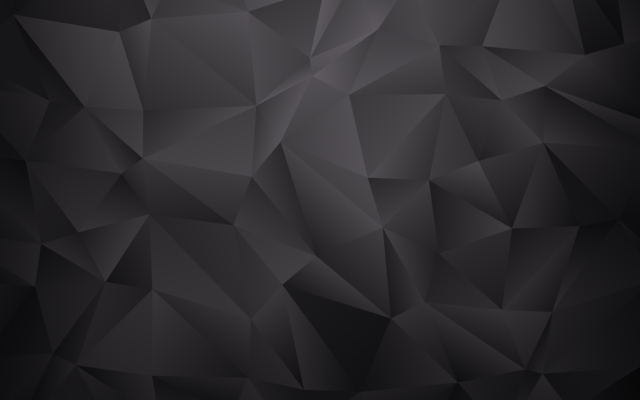
Give the GLSL for this background, as a Shadertoy shader.

```glsl
// Dark low-poly backdrop: a jittered grid is split into triangular facets,
// each shaded by a linear gradient between random corner tones and lit by
// a soft glow near the top centre that fades towards the sides.

vec3 hash3(vec2 p) {
    vec3 q = fract(vec3(p.xyx + 47.0) * vec3(0.1031, 0.1030, 0.0973));
    q += dot(q, q.yxz + 33.33);
    return fract((q.xxy + q.yzz) * q.zyx);
}

float cross2(vec2 a, vec2 b) {
    return a.x * b.y - a.y * b.x;
}

float doubleArea(vec2 a, vec2 b, vec2 c) {
    return cross2(b - a, c - a);
}

vec2 gridVertex(vec2 id) {
    return id + 0.5 + 0.76 * (hash3(id).xy - 0.5);
}

float glowAt(vec2 p) {
    vec2 d = p - vec2(0.5 * iResolution.x / iResolution.y + 0.02, 0.9);
    return exp(-3.2 * dot(d, d));
}

// Returns (brightness * coverage, coverage) of one counter-clockwise facet.
vec2 facet(vec2 p, vec2 a, vec2 b, vec2 c, vec2 seed, float cells) {
    vec3 areas = vec3(doubleArea(b, c, p), doubleArea(c, a, p), doubleArea(a, b, p));
    vec3 dist = areas / vec3(length(c - b), length(a - c), length(b - a));
    float soft = 0.8 * cells / iResolution.y;
    float cover = smoothstep(-soft, soft, min(dist.x, min(dist.y, dist.z)));
    if (cover <= 0.0) return vec2(0.0);

    // Corner tones, with gentler contrast inside the glow
    vec3 weights = areas / max(doubleArea(a, b, c), 0.001);
    vec2 centre = (a + b + c) / 3.0;
    float glow = glowAt(mix(p, centre, 0.55) / cells);
    vec3 tones = mix(vec3(0.42), vec3(1.62), hash3(seed));
    float shade = mix(dot(weights, tones), 1.0, 0.55 * glow);
    return cover * vec2(shade * (0.115 + 0.19 * glow), 1.0);
}

void mainImage(out vec4 fragColor, in vec2 fragCoord) {
    vec2 uv = fragCoord / iResolution.y;
    float cells = 6.0;
    vec2 p = uv * cells;
    vec2 home = floor(p - 0.5);
    vec2 sum = vec2(0.0);

    // Gather facets of the nearby quads
    for (int j = -1; j <= 1; j++)
    for (int i = -1; i <= 1; i++) {
        vec2 id = home + vec2(i, j);
        vec2 a = gridVertex(id);
        vec2 b = gridVertex(id + vec2(1, 0));
        vec2 c = gridVertex(id + vec2(1, 1));
        vec2 d = gridVertex(id + vec2(0, 1));

        // Split along the diagonal that leaves the fuller triangles
        float splitAC = min(doubleArea(a, b, c), doubleArea(a, c, d));
        float splitBD = min(doubleArea(a, b, d), doubleArea(b, c, d));
        vec2 seed = id * 2.0 + 113.0;
        if (splitAC > splitBD) {
            sum += facet(p, a, b, c, seed, cells);
            sum += facet(p, a, c, d, seed + 1.0, cells);
        } else {
            sum += facet(p, a, b, d, seed, cells);
            sum += facet(p, b, c, d, seed + 1.0, cells);
        }
    }
    float light = sum.x / max(sum.y, 0.001);

    // Darken the sides and the lower rim
    float side = min(uv.x, iResolution.x / iResolution.y - uv.x);
    light *= mix(0.5, 1.0, smoothstep(-0.05, 0.3, side));
    light *= mix(0.75, 1.0, smoothstep(0.0, 0.3, uv.y));

    fragColor = vec4(light * vec3(1.0, 0.965, 1.01) + vec3(0.004, 0.002, 0.006), 1.0);
}
```
